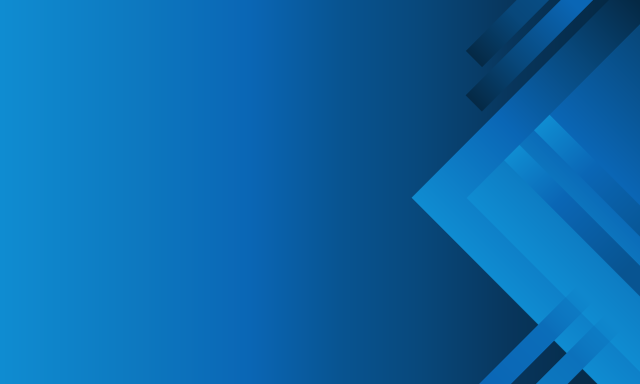
Reproduce this background procedurally as a Shadertoy shader.

```glsl
// Blue horizontal gradient with layered diagonal panels and ribbons on the right.

const vec3 CYAN  = vec3(0.06, 0.55, 0.82);
const vec3 SKY   = vec3(0.05, 0.47, 0.75);
const vec3 BLUE  = vec3(0.04, 0.40, 0.71);
const vec3 STEEL = vec3(0.03, 0.33, 0.57);
const vec3 DEEP  = vec3(0.03, 0.28, 0.48);
const vec3 NAVY  = vec3(0.03, 0.21, 0.36);
const vec3 INK   = vec3(0.02, 0.16, 0.27);

// Linear progress of x from a to b, limited to 0..1.
float progress(float a, float b, float x) {
    return clamp((x - a) / (b - a), 0.0, 1.0);
}

// Smoothed half plane: 1 where x exceeds the edge.
float above(float edge, float x, float blur) {
    return clamp((x - edge) / blur + 0.5, 0.0, 1.0);
}

// Smoothed band between two edges.
float band(float lo, float hi, float x, float blur) {
    return above(lo, x, blur) * above(-hi, -x, blur);
}

// Three colours blended through stops at a, b and c.
vec3 ramp(vec3 first, vec3 middle, vec3 last, float a, float b, float c, float x) {
    return mix(mix(first, middle, progress(a, b, x)), last, progress(b, c, x));
}

// Left-to-right backdrop, u runs from 0 to 1.
vec3 backdrop(float u) {
    vec3 col = ramp(CYAN, SKY, BLUE, 0.0, 0.22, 0.39, u);
    col = mix(col, STEEL, progress(0.39, 0.53, u));
    col = mix(col, DEEP, progress(0.53, 0.66, u));
    col = mix(col, NAVY, progress(0.66, 0.80, u));
    return mix(col, INK, progress(0.80, 0.95, u));
}

// Dark-ended ribbon that brightens toward the upper right.
vec3 risingRibbon(vec3 col, vec3 tip, float start, float left, vec2 diag, float blur) {
    float mask = band(left, left + 0.085, diag.y, blur) * above(start, diag.x, blur);
    vec3 shade = ramp(INK, DEEP, tip, start, start + 0.22, start + 0.52, diag.x);
    return mix(col, shade, mask);
}

// Ribbon that starts bright at the panel edge and darkens toward the lower right.
vec3 fallingRibbon(vec3 col, float lo, float hi, float start, vec2 diag, float blur) {
    float mask = band(lo, hi, diag.x, blur) * above(start, diag.y, blur);
    vec3 shade = ramp(CYAN, BLUE, STEEL, start, start + 0.25, start + 0.60, diag.y);
    return mix(col, shade, mask);
}

// Ribbon rising from the bottom edge and melting into the panel.
vec3 meltingRibbon(vec3 col, vec3 root, vec3 body, float left, vec2 diag, float blur) {
    float mask = band(left, left + 0.083, diag.y, blur);
    float fade = 1.0 - progress(1.57, 1.76, diag.x);
    vec3 shade = mix(root, body, progress(left, 1.58, diag.x));
    return mix(col, shade, mask * fade);
}

void mainImage(out vec4 fragColor, in vec2 fragCoord) {
    vec2 uv = fragCoord / iResolution.xy;
    vec2 p = uv * vec2(1.67, 1.0);
    vec2 diag = vec2(p.x + p.y, p.x - p.y); // up-right and down-right axes
    float blur = 1.5 / iResolution.y;

    vec3 col = backdrop(uv.x);

    // Upper ribbons
    col = risingRibbon(col, STEEL, 2.083, 0.348, diag, blur);
    col = risingRibbon(col, BLUE, 1.967, 0.463, diag, blur);

    // Outer panel
    vec3 outer = ramp(CYAN, BLUE, DEEP, 1.559, 2.00, 2.36, diag.x);
    outer = mix(outer, INK, progress(2.36, 2.66, diag.x));
    col = mix(col, outer, above(1.559, diag.x, blur) * above(0.589, diag.y, blur));

    // Inner panel
    vec3 inner = ramp(CYAN, SKY, BLUE, 1.70, 1.95, 2.10, diag.x);
    inner = mix(inner, DEEP, progress(2.14, 2.58, diag.x));
    col = mix(col, inner, above(1.702, diag.x, blur) * above(0.733, diag.y, blur));

    // Ribbons across the inner panel
    col = fallingRibbon(col, 1.898, 1.978, 0.733, diag, blur);
    col = fallingRibbon(col, 2.054, 2.135, 0.733, diag, blur);

    // Lower ribbons
    col = meltingRibbon(col, BLUE, mix(BLUE, SKY, 0.4), 1.250, diag, blur);
    col = meltingRibbon(col, SKY, mix(BLUE, SKY, 0.6), 1.398, diag, blur);

    fragColor = vec4(col, 1.0);
}
```
